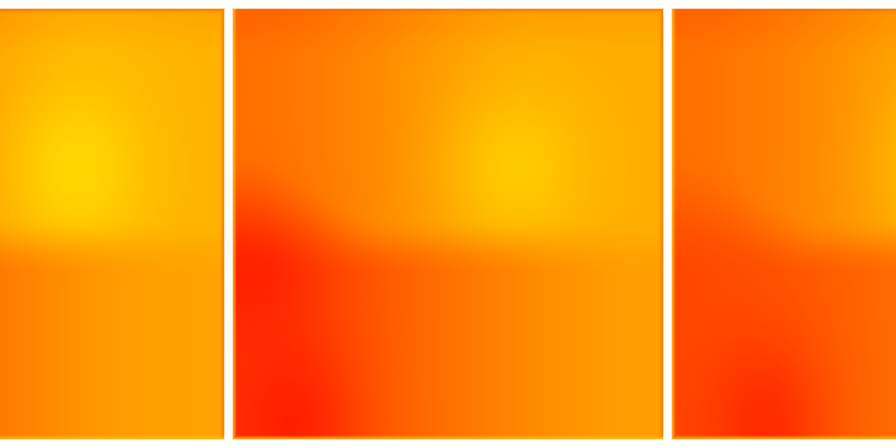
Reproduce this background procedurally as a WebGL 2 fragment shader.

```glsl
#version 300 es
precision highp float;
// Row of glowing square panels on white, running from red to amber.
// Each panel blends an upper and a lower gradient, adds soft elliptical
// glows, then gets a thin bevel and a smooth outer edge.

uniform vec2 u_resolution;
out vec4 outColor;

const float PITCH = 0.980;        // panel spacing, in canvas heights
const float SIDE = 0.961;         // panel side length
const float EDGE_SOFTNESS = 0.004;
const float BEVEL_WIDTH = 0.011;
const float SEAM_HEIGHT = 0.38;   // where the lower gradient starts to fade
const vec2 UPPER_GREEN = vec2(0.44, 0.68);  // left, right
const vec2 LOWER_GREEN = vec2(0.20, 0.62);
const vec2 SUN_CENTER = vec2(0.64, 0.63);
const vec2 SUN_RADIUS = vec2(0.17, 0.18);
const vec2 SIDE_EMBER = vec2(0.06, 0.40);
const vec2 FLOOR_EMBER = vec2(0.16, 0.04);
const vec3 PAPER = vec3(1.0, 1.0, 0.99);
const vec3 BEVEL_LIGHT = vec3(1.0, 0.75, 0.08);
const vec3 BEVEL_DARK = vec3(0.95, 0.42, 0.0);

float glow(vec2 p, vec2 center, vec2 radius) {
  vec2 d = (p - center) / radius;
  return exp(-dot(d, d));
}

// Green channel of a panel; p spans 0..1, index counts from the middle.
float heat(vec2 p, float index) {
  float warm = clamp(-index, 0.0, 1.0);
  float calm = clamp(index, 0.0, 1.0);

  float upper = mix(UPPER_GREEN.x, UPPER_GREEN.y, smoothstep(0.0, 0.75, p.x));
  upper += 0.12 * glow(p, SUN_CENTER, SUN_RADIUS);
  upper -= 0.05 * smoothstep(0.88, 1.0, p.y);

  vec2 ends = LOWER_GREEN + calm * vec2(0.07, -0.10);
  float lower = mix(ends.x, ends.y, smoothstep(-0.1, 1.0, p.x));
  vec2 ember = FLOOR_EMBER + vec2(0.07 * calm, 0.0);
  lower -= (0.13 + 0.02 * calm) * glow(p, ember, vec2(0.14, 0.20));

  // The seam is wide at the left and tightens toward the middle.
  float seam = mix(0.32, 0.14, smoothstep(0.0, 0.35, p.x));
  float green = mix(lower, upper, smoothstep(SEAM_HEIGHT, SEAM_HEIGHT + seam, p.y));
  green -= 0.09 * (1.0 - calm) * glow(p, SIDE_EMBER, vec2(0.16));
  return green + 0.05 * warm * (1.0 - 0.6 * smoothstep(0.6, 1.0, p.x));
}

// Strength of a bevel at a distance inside an edge.
float bevel(float inside) {
  return 1.0 - smoothstep(0.0, BEVEL_WIDTH, inside);
}

void main() {
  vec2 pos = (gl_FragCoord.xy - 0.5 * u_resolution) / u_resolution.y;
  float index = floor(pos.x / PITCH + 0.5);
  vec2 local = vec2(pos.x - index * PITCH, pos.y);
  vec2 uv = local / SIDE + 0.5;

  vec3 color = vec3(1.0, heat(uv, index), 0.0);

  // Bevel: dark at the top and right, light at the bottom and left.
  color = mix(color, BEVEL_DARK, 0.7 * max(bevel(1.0 - uv.x), bevel(1.0 - uv.y)));
  color = mix(color, BEVEL_LIGHT, 0.8 * max(bevel(uv.x), bevel(uv.y)));

  // Smooth outline against the paper.
  vec2 away = abs(local) - 0.5 * SIDE;
  float soft = max(EDGE_SOFTNESS, 1.0 / u_resolution.y) * 0.5;
  float cover = 1.0 - smoothstep(-soft, soft, max(away.x, away.y));
  outColor = vec4(mix(PAPER, color, cover), 1.0);
}
```
